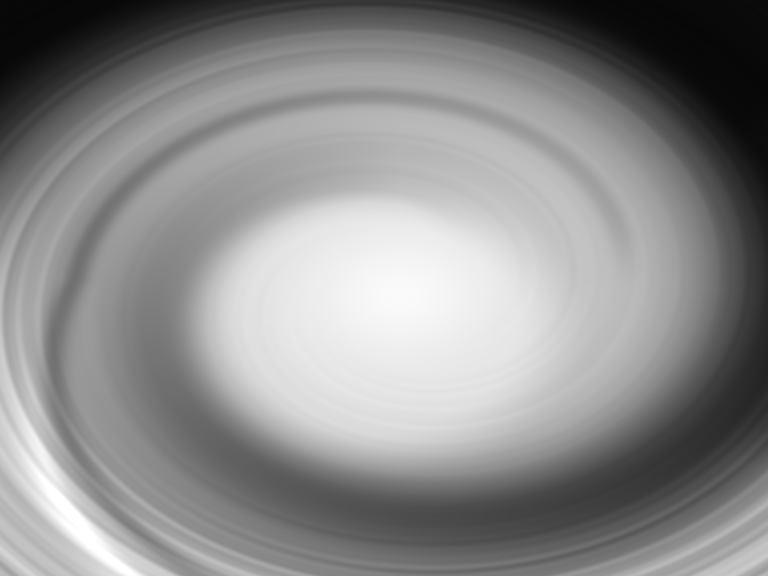
This background is drawn by a WebGL 1 fragment shader. Its source:

```glsl
precision highp float;
// Grey spiral vortex: a glowing core wound in soft shadow arms and fine streaks.

uniform vec2 u_resolution;

#define CENTER vec2(0.521, 0.488)
#define STRETCH 1.4
#define PITCH 0.26
#define CORE_TONE 0.84
#define OUTER_TONE 0.73
#define CORE_GLOW 0.14
#define SHADOW_MAX 0.70
#define GROOVE_DEPTH 0.18
#define STREAK_GAIN 0.24

const float TAU = 6.2831853;

float hash(vec2 p) {
  vec3 h = fract(vec3(p.xyx) * 0.1031);
  h += dot(h, h.yzx + 33.33);
  return fract((h.x + h.y) * h.z);
}

// Value noise that repeats along x after "period" cells.
float ringNoise(vec2 p, float period) {
  vec2 cell = floor(p);
  vec2 f = fract(p);
  f = f * f * (3.0 - 2.0 * f);
  float x0 = mod(cell.x, period);
  float x1 = mod(cell.x + 1.0, period);
  float low = mix(hash(vec2(x0, cell.y)), hash(vec2(x1, cell.y)), f.x);
  float high = mix(hash(vec2(x0, cell.y + 1.0)), hash(vec2(x1, cell.y + 1.0)), f.x);
  return mix(low, high, f.y);
}

// Soft line with separate inner and outer widths.
float stroke(float d, float inner, float outer) {
  float x = d / (d < 0.0 ? inner : outer);
  return exp(-0.5 * x * x);
}

// Fade in over a..b and out over c..d.
float span(float w, float a, float b, float c, float d) {
  return smoothstep(a, b, w) * (1.0 - smoothstep(c, d, w));
}

// Wide shadow arm that opens and darkens as it unwinds.
float shadowArm(float radius, float w) {
  float grow = max(w - 0.25, 0.0);
  float inner = 0.014 + 0.087 * grow;
  float outer = 0.085 + 0.6 * smoothstep(0.9, 1.12, w);
  float depth = min(0.06 + 0.75 * grow, SHADOW_MAX);
  float line = stroke(radius - 0.077 - 0.408 * w, inner, outer);
  return depth * line * span(w, 0.08, 0.3, 1.42, 1.56);
}

// Narrow groove between the inner disc and the outer bright arm.
float groove(float radius, float w) {
  float path = 0.278 + PITCH * w + 0.52 * max(w - 0.49, 0.0);
  float depth = GROOVE_DEPTH * mix(0.45, 1.0, smoothstep(0.0, 0.5, w));
  return depth * stroke(radius - path, 0.013, 0.011) * span(w, 0.0, 0.08, 0.7, 0.8);
}

// Bright filament leaving at the lower left.
float filament(float radius, float w) {
  float path = 0.486 + 1.024 * (w - 0.55);
  return 0.22 * stroke(radius - path, 0.01, 0.022) * span(w, 0.53, 0.62, 0.7, 0.76);
}

// Fine and broad streaks that follow the spiral.
float streaks(float radius, float turn) {
  float phase = radius / PITCH - turn;
  float broad = ringNoise(vec2(phase * 9.0, radius * 7.0), 9.0);
  float fine = ringNoise(vec2(phase * 32.0, radius * 12.0 + 40.0), 32.0);
  return 0.45 * broad + 0.55 * fine - 0.5;
}

void main() {
  vec2 p = (gl_FragCoord.xy - CENTER * u_resolution) / u_resolution.y;
  p.x /= STRETCH;
  float radius = length(p);
  float turn = fract(atan(p.y, p.x + 1e-6) / TAU + 1.0);

  // Disc and core glow
  float disc = length(p - vec2(-0.035, -0.055));
  float tone = mix(CORE_TONE, OUTER_TONE, smoothstep(0.17, 0.28, disc));
  tone += CORE_GLOW * exp(-radius * radius / (0.015 + 0.08 * radius));

  // Arms over successive windings
  for (int k = 0; k < 2; k++) {
    float w = turn + float(k);
    tone -= shadowArm(radius, w) + groove(radius, w);
    tone += filament(radius, w);
  }

  // Streaks gain contrast toward the rim
  float contrast = 0.25 * smoothstep(0.06, 0.25, radius)
                 + 1.5 * smoothstep(0.36, 0.5, radius);
  tone *= 1.0 + STREAK_GAIN * contrast * streaks(radius, turn);

  gl_FragColor = vec4(vec3(clamp(tone, 0.02, 1.0)), 1.0);
}
```
